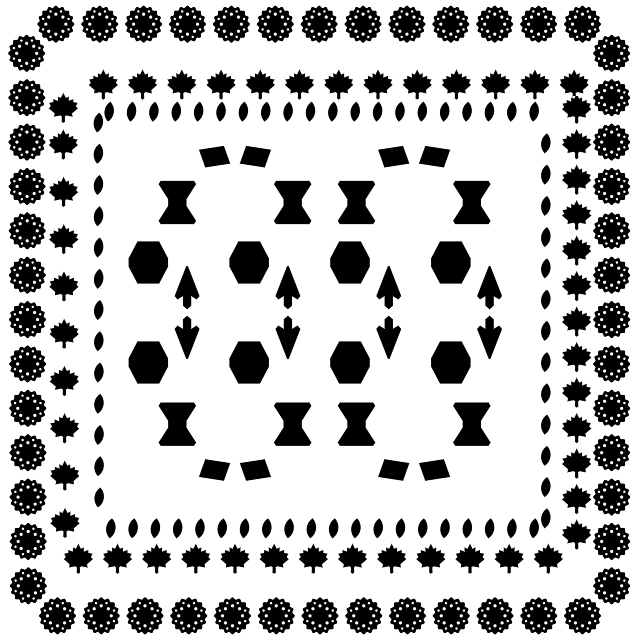
Reproduce this pattern procedurally as a WebGL 2 fragment shader.

```glsl
#version 300 es
precision highp float;

uniform vec2 u_resolution;
out vec4 fragColor;

const float GRID = 768.0;              // layout units across the canvas, y down
const vec3 PAPER = vec3(1.0);
const vec3 INK = vec3(0.0);
const float ROSETTE_RADIUS = 21.0;
const float SCALLOP = 1.2;
const float PETALS = 8.0;
const float TAU = 6.2831853;
const vec2 SEED_HALF = vec2(5.6, 12.0);
const float SEED_LEAN = 0.12;
const float MIRROR_Y = 375.0;          // axis of hexagons and arrows
const float GROUP_Y = 376.0;           // axis of the hourglass groups
const vec2 GROUP_X = vec2(282.0, 497.0);

// Right half of the leaf, closed beyond its axis of symmetry
const int LEAF_COUNT = 17;
const vec2 LEAF[LEAF_COUNT] = vec2[LEAF_COUNT](
    vec2(-8.0, 17.5), vec2(0.0, 17.5), vec2(3.0, 11.5), vec2(6.5, 13.0),
    vec2(6.5, 8.0), vec2(12.0, 10.0), vec2(12.0, 6.5), vec2(17.0, 5.5),
    vec2(15.0, 1.5), vec2(17.5, -1.0), vec2(10.5, -7.0), vec2(11.0, -11.0),
    vec2(3.5, -9.5), vec2(1.8, -11.0), vec2(2.0, -17.0), vec2(0.0, -18.5),
    vec2(-8.0, -18.5));

// Offset from the nearest of count places spread from a to b
vec2 alongRow(vec2 p, vec2 a, vec2 b, float count) {
    vec2 stride = (b - a) / (count - 1.0);
    float k = clamp(round(dot(p - a, stride) / dot(stride, stride)), 0.0, count - 1.0);
    return p - a - stride * k;
}

vec2 nearer(vec2 a, vec2 b) {
    return dot(a, a) < dot(b, b) ? a : b;
}

// Signed distance to the line a-b, positive on its right
float edge(vec2 p, vec2 a, vec2 b) {
    vec2 e = normalize(b - a);
    return dot(p - a, vec2(e.y, -e.x));
}

float leaf(vec2 p) {
    p.x = abs(p.x);
    float d = 1e6, side = 1.0;
    for (int i = 0, j = LEAF_COUNT - 1; i < LEAF_COUNT; j = i, i++) {
        vec2 e = LEAF[j] - LEAF[i], w = p - LEAF[i];
        vec2 off = w - e * clamp(dot(w, e) / dot(e, e), 0.0, 1.0);
        d = min(d, dot(off, off));
        bvec3 c = bvec3(p.y >= LEAF[i].y, p.y < LEAF[j].y, e.x * w.y > e.y * w.x);
        if (all(c) || all(not(c))) side = -side;
    }
    return side * sqrt(d);
}

// Scalloped disc pierced by two rings of holes
float rosette(vec2 p) {
    float r = length(p), a = atan(p.y, p.x), sector = TAU / PETALS;
    float disc = r - ROSETTE_RADIUS - SCALLOP * cos(2.0 * PETALS * a);
    float inner = a - sector * round(a / sector);
    float outer = mod(a, sector) - 0.5 * sector;
    float holes = min(length(r * vec2(cos(inner), sin(inner)) - vec2(12.0, 0.0)) - 1.9,
                      length(r * vec2(cos(outer), sin(outer)) - vec2(16.5, 0.0)) - 1.4);
    return max(disc, -holes);
}

float seed(vec2 p) {
    p = mat2(cos(SEED_LEAN), -sin(SEED_LEAN), sin(SEED_LEAN), cos(SEED_LEAN)) * p;
    float shift = (SEED_HALF.y * SEED_HALF.y - SEED_HALF.x * SEED_HALF.x) / (2.0 * SEED_HALF.x);
    return length(vec2(abs(p.x) + shift, p.y)) - shift - SEED_HALF.x;
}

float hexagon(vec2 p) {
    p = abs(p);
    return max(max(p.x - 23.7, p.y - 25.3), edge(p, vec2(23.7, 5.0), vec2(13.0, 25.3)));
}

float arrow(vec2 p) {
    p.x = abs(p.x);
    float head = max(edge(p, vec2(15.0, -10.5), vec2(1.0, 25.5)), p.y - 25.5);
    head = max(head, edge(p, vec2(4.0, -10.0), vec2(11.5, -14.5)));
    head = max(head, edge(p, vec2(11.5, -14.5), vec2(15.0, -10.5)));
    float stem = max(max(p.x - 5.0, p.y), edge(p, vec2(1.0, -25.5), vec2(5.0, -22.0)));
    return min(head, stem);
}

float hourglass(vec2 p) {
    p = abs(p);
    float side = min(p.x - 11.0, edge(p, vec2(11.0, 4.0), vec2(22.5, 22.0)));
    return max(max(side, p.y - 26.0), edge(p, vec2(22.5, 22.0), vec2(20.0, 26.0)));
}

float slantedTile(vec2 p) {
    return max(abs(dot(p, vec2(0.152, 0.988))) - 11.1, abs(dot(p, vec2(0.943, -0.335))) - 14.9);
}

void main() {
    vec2 p = gl_FragCoord.xy / u_resolution * GRID;
    p.y = GRID - p.y;

    // Outer frame of rosettes
    vec2 q = nearer(alongRow(p, vec2(67, 29), vec2(699, 29), 13.0),
                    alongRow(p, vec2(69, 739), vec2(699, 739), 13.0));
    q = nearer(q, alongRow(p, vec2(32, 64), vec2(34, 703), 13.0));
    q = nearer(q, alongRow(p, vec2(734, 64), vec2(734, 703), 13.0));
    float d = rosette(q);

    // Frame of leaves
    q = nearer(alongRow(p, vec2(124, 101), vec2(689, 101), 13.0),
               alongRow(p, vec2(94, 670), vec2(658, 670), 13.0));
    q = nearer(q, alongRow(p, vec2(76, 173), vec2(78, 627), 9.0));
    q = nearer(q, alongRow(p, vec2(692, 130), vec2(692, 641), 13.0));
    q = nearer(q, p - vec2(76, 129));
    d = min(d, leaf(vec2(q.x, -q.y)));

    // Inner frame of seeds
    q = nearer(alongRow(p, vec2(131, 134), vec2(641, 134), 20.0),
               alongRow(p, vec2(133, 634), vec2(641, 634), 20.0));
    q = nearer(q, alongRow(p, vec2(118, 147), vec2(119, 597), 13.0));
    q = nearer(q, alongRow(p, vec2(655, 172), vec2(655, 622), 13.0));
    d = min(d, seed(q));

    // Hexagons and arrows mirrored about the middle
    vec2 m = vec2(p.x, abs(p.y - MIRROR_Y));
    d = min(d, hexagon(alongRow(m, vec2(178, 60), vec2(541, 60), 4.0)));
    d = min(d, arrow(alongRow(m, vec2(224.5, 30.2), vec2(587.5, 30.2), 4.0)));

    // Two fourfold groups of hourglasses and tiles
    float groupX = p.x < 0.5 * (GROUP_X.x + GROUP_X.y) ? GROUP_X.x : GROUP_X.y;
    vec2 g = abs(p - vec2(groupX, GROUP_Y));
    d = min(d, hourglass(g - vec2(69.2, 133.0)));
    d = min(d, slantedTile(g - vec2(24.5, 188.0)));

    float pixel = GRID / min(u_resolution.x, u_resolution.y);
    float ink = 1.0 - smoothstep(-0.6 * pixel, 0.6 * pixel, d);
    fragColor = vec4(mix(PAPER, INK, ink), 1.0);
}
```
